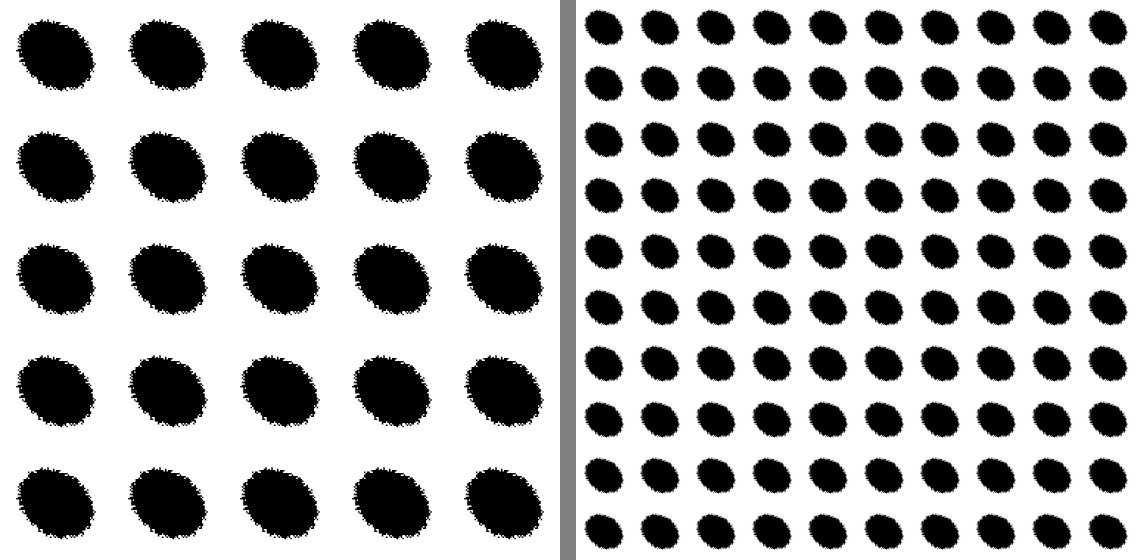
Left, the tile; right, the same tile 2 across and 2 down.
This pattern is drawn by a WebGL 2 fragment shader. Its source:

```glsl
#version 300 es
precision highp float;
// A square grid of tilted black ovals on white, each with a ragged, grainy rim.
// Every tile is split into square grains; a hash shifts the oval's edge per grain,
// and a small grid of samples inside each pixel smooths the result.

#define REPEATS 5.0                 // ovals across and down
#define GRAINS 76.0                 // grains along one tile side
#define OVAL_CENTER vec2(0.5, 0.504)
#define OVAL_RADII vec2(0.357, 0.276)
#define OVAL_TILT -0.605            // radians, long axis falls to the right
#define RAGGEDNESS 0.075            // edge shift, as a share of the radius
#define SAMPLES 4                   // samples per pixel side
#define INK vec3(0.0)
#define PAPER vec3(1.0)

uniform vec2 u_resolution;
out vec4 fragColor;

float hash(vec2 p) {
    return fract(sin(dot(p, vec2(127.1, 311.7))) * 43758.5453);
}

// Distance from the oval's center, scaled so that its rim lies at 1.
float ovalRadius(vec2 p) {
    float c = cos(OVAL_TILT), s = sin(OVAL_TILT);
    vec2 along = vec2(c * p.x + s * p.y, c * p.y - s * p.x);
    return length(along / OVAL_RADII);
}

// 1 where the grain under this point is inked; the grain is the same in every tile.
float inkAt(vec2 uv) {
    vec2 grain = floor(fract(uv * REPEATS) * GRAINS);
    vec2 grainCenter = (grain + 0.5) / GRAINS;
    float rim = 1.0 + RAGGEDNESS * (2.0 * hash(grain) - 1.0);
    return step(ovalRadius(grainCenter - OVAL_CENTER), rim);
}

void main() {
    vec2 pixelCorner = gl_FragCoord.xy - 0.5;
    float coverage = 0.0;
    for (int y = 0; y < SAMPLES; y++) {
        for (int x = 0; x < SAMPLES; x++) {
            vec2 offset = (vec2(x, y) + 0.5) / float(SAMPLES);
            coverage += inkAt((pixelCorner + offset) / u_resolution);
        }
    }
    coverage /= float(SAMPLES * SAMPLES);
    fragColor = vec4(mix(PAPER, INK, coverage), 1.0);
}
```
